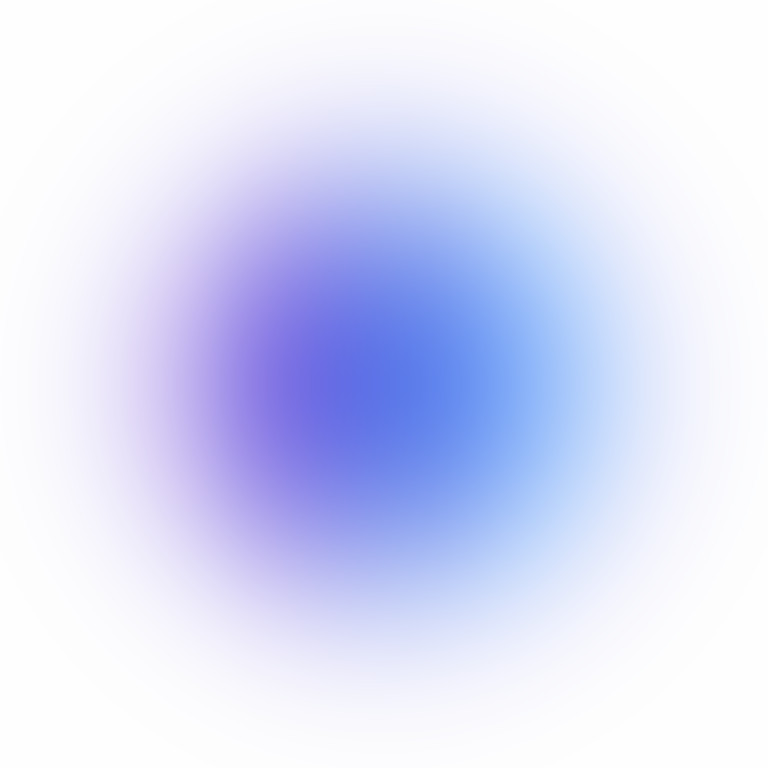
Write a WebGL 2 fragment shader that draws this background.

```glsl
#version 300 es
precision highp float;
// A soft round glow on white, running from lilac through indigo to sky blue.

uniform vec2 u_resolution;
out vec4 fragColor;

// Horizontal colour ramp of the glow, x measured from its centre.
vec3 glowTint(float x) {
    vec3 lilac = vec3(0.49, 0.33, 0.865);
    vec3 violet = vec3(0.39, 0.295, 0.86);
    vec3 indigo = vec3(0.36, 0.47, 0.91);
    vec3 sky = vec3(0.31, 0.565, 0.97);
    vec3 tint = mix(lilac, violet, smoothstep(-0.34, -0.16, x));
    tint = mix(tint, indigo, smoothstep(-0.20, 0.04, x));
    return mix(tint, sky, smoothstep(-0.02, 0.24, x));
}

void main() {
    vec2 p = (gl_FragCoord.xy - 0.5 * u_resolution) / min(u_resolution.x, u_resolution.y);
    float r2 = dot(p, p);

    // Bell-shaped falloff with a steeper outer skirt.
    float glow = exp(-10.8 * r2 - 30.0 * r2 * r2);

    // The faint outer halo leans to violet on every side.
    float halo = smoothstep(0.27, 0.46, sqrt(r2));
    vec3 tint = mix(glowTint(p.x), vec3(0.42, 0.37, 0.92), 0.7 * halo);

    fragColor = vec4(mix(vec3(0.996), tint, glow), 1.0);
}
```
